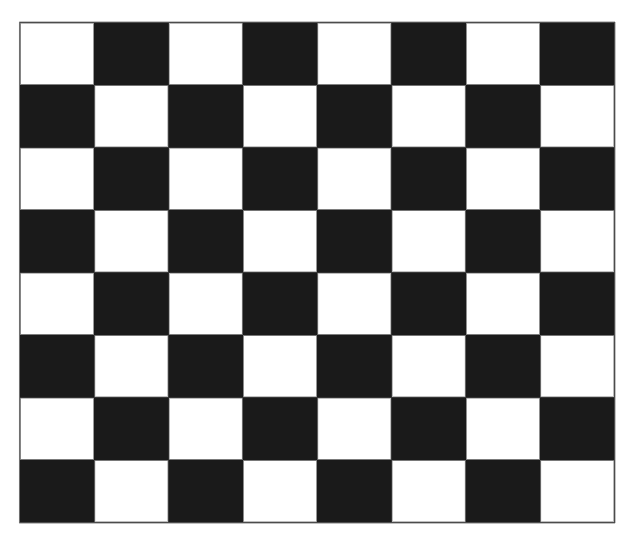
A Shadertoy shader for this pattern:

```glsl
// Draws an 8 by 8 checkerboard of wide cells, outlined in ink on white paper.
// A signed distance to the nearest cell edge, flipped on alternate cells, gives
// the squares; a box distance trims the board and leaves its thin outer rule.

const vec3 PAPER = vec3(1.0);
const vec3 INK = vec3(0.10);

// Lengths are fractions of the canvas height.
const vec2 CELL_COUNT = vec2(8.0);
const vec2 BOARD_CENTER = vec2(-0.0051, 0.0045);
const vec2 BOARD_HALF_SIZE = vec2(0.5405, 0.4545);
const float STROKE_WIDTH = 0.0023;
const float EDGE_SOFTNESS = 0.0030;

float boxDistance(vec2 p, vec2 halfSize) {
    vec2 d = abs(p) - halfSize;
    return length(max(d, 0.0)) + min(max(d.x, d.y), 0.0);
}

// Coverage of the region where the distance is negative.
float coverage(float dist, float softness) {
    return clamp(0.5 - dist / softness, 0.0, 1.0);
}

// Positive inside the light cells, negative inside the dark ones.
float checkerDistance(vec2 p, vec2 cellSize, vec2 count) {
    vec2 grid = p / cellSize;
    vec2 cell = clamp(floor(grid), vec2(0.0), count - 1.0);
    vec2 toEdge = (0.5 - abs(grid - cell - 0.5)) * cellSize;
    float nearest = min(toEdge.x, toEdge.y);
    bool isLight = mod(cell.x + cell.y, 2.0) > 0.5;
    return isLight ? nearest : -abs(nearest);
}

void mainImage(out vec4 fragColor, in vec2 fragCoord) {
    vec2 p = (fragCoord - 0.5 * iResolution.xy) / iResolution.y - BOARD_CENTER;
    float softness = max(EDGE_SOFTNESS, 1.0 / iResolution.y);
    float halfStroke = 0.5 * STROKE_WIDTH;

    // Light cells shrink by half a stroke, so every cell keeps its outline.
    vec2 cellSize = 2.0 * BOARD_HALF_SIZE / CELL_COUNT;
    float checker = checkerDistance(p + BOARD_HALF_SIZE, cellSize, CELL_COUNT);
    float light = coverage(halfStroke - checker, softness);

    // The board grows by half a stroke to hold the outer rule.
    float board = coverage(boxDistance(p, BOARD_HALF_SIZE) - halfStroke, softness);

    fragColor = vec4(mix(PAPER, INK, board * (1.0 - light)), 1.0);
}
```
